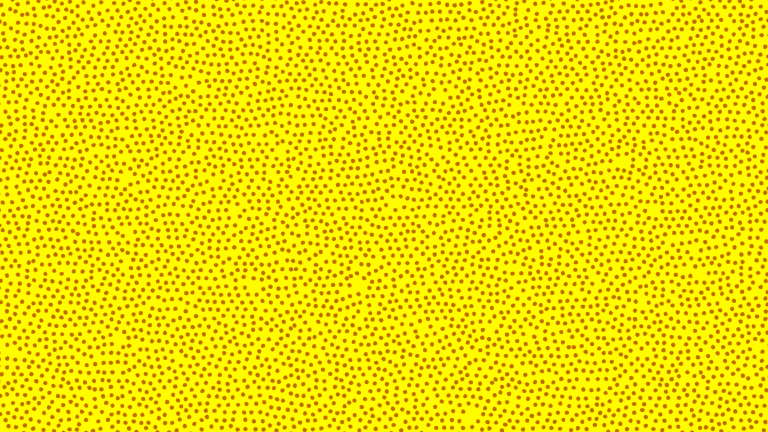
This pattern is drawn by a WebGL 1 fragment shader. Its source:

```glsl
precision highp float;
// Evenly scattered, slightly ragged ochre dots on bright yellow.

uniform vec2 u_resolution;

#define DENSITY 48.5      // dot spacings per canvas height
#define RADIUS 0.234      // dot radius, in spacings
#define RADIUS_VARY 0.03  // relative spread of the radii
#define JITTER 0.70       // random shift of each dot
#define MIN_GAP 1.04      // dots closer than this push apart
#define PUSH 0.38         // strength of that push
#define WARP 0.5          // bending of the dot rows
#define RAGGED 0.06       // unevenness of the outlines
#define MISSING 0.002     // share of dots left out
#define SOFTNESS 0.85     // half width of the smoothed edge, in pixels
#define GROUND vec3(1.0, 0.988, 0.0)
#define OCHRE vec3(0.75, 0.425, 0.0)

const float ROW_HEIGHT = 0.8660254;

vec2 hash2(vec2 p) {
  vec3 h = fract(p.xyx * vec3(0.1031, 0.1030, 0.0973));
  h += dot(h, h.yzx + 33.33);
  return fract((h.xx + h.yz) * h.zy);
}

float gradientAt(vec2 corner, vec2 offset) {
  float angle = 6.2831853 * hash2(corner).x;
  return dot(vec2(cos(angle), sin(angle)), offset);
}

float gradientNoise(vec2 p) {
  vec2 i = floor(p), f = fract(p);
  vec2 u = f * f * f * (f * (f * 6.0 - 15.0) + 10.0);
  vec2 e = vec2(0.0, 1.0);
  float low = mix(gradientAt(i, f), gradientAt(i + e.yx, f - e.yx), u.x);
  float high = mix(gradientAt(i + e.xy, f - e.xy), gradientAt(i + e.yy, f - e.yy), u.x);
  return mix(low, high, u.y);
}

// Bends the rows by a flow without divergence, which keeps the density even.
vec2 bend(vec2 p) {
  vec2 e = vec2(0.05, 0.0), slow = p * 0.08;
  float dx = gradientNoise(slow + e.xy) - gradientNoise(slow - e.xy);
  float dy = gradientNoise(slow + e.yx) - gradientNoise(slow - e.yx);
  return p + WARP * vec2(dy, -dx) / (2.0 * e.x);
}

// Every other row of the triangular lattice is shifted by half a spacing.
float rowShift(float row) {
  return 0.5 * mod(row, 2.0);
}

vec2 jitteredPoint(vec2 cell) {
  vec2 lattice = vec2(cell.x + rowShift(cell.y), cell.y * ROW_HEIGHT);
  return lattice + JITTER * (hash2(cell) - 0.5);
}

// One relaxation step: crowded neighbours repel each other.
vec2 dotCentre(vec2 cell) {
  vec2 point = jitteredPoint(cell);
  vec2 shift = vec2(0.0);
  for (int j = -1; j <= 1; j++) {
    for (int i = -1; i <= 1; i++) {
      vec2 away = point - jitteredPoint(cell + vec2(float(i), float(j)));
      float gap = length(away);
      shift += away / max(gap, 0.001) * max(MIN_GAP - gap, 0.0);
    }
  }
  return point + PUSH * shift;
}

// Signed distance to the closest dot; unbend keeps the dots round.
float dotDistance(vec2 p, mat2 unbend) {
  float nearest = 1.0;
  float middleRow = floor(p.y / ROW_HEIGHT + 0.5);
  for (int j = -1; j <= 1; j++) {
    float row = middleRow + float(j);
    float column = floor(p.x - rowShift(row) + 0.5);
    for (int i = -1; i <= 1; i++) {
      vec2 cell = vec2(column + float(i), row);
      vec2 traits = hash2(cell + 71.0);
      float radius = RADIUS * (1.0 + RADIUS_VARY * (2.0 * traits.y - 1.0));
      float d = length(unbend * (p - dotCentre(cell))) - radius;
      nearest = min(nearest, traits.x < MISSING ? 1.0 : d);
    }
  }
  return nearest;
}

void main() {
  vec2 p = gl_FragCoord.xy / u_resolution.y * DENSITY;

  // Local stretch of the bent plane, and its inverse.
  vec2 bent = bend(p), h = vec2(0.25, 0.0);
  vec2 sx = (bend(p + h.xy) - bent) / h.x;
  vec2 sy = (bend(p + h.yx) - bent) / h.x;
  mat2 unbend = mat2(sy.y, -sx.y, -sy.x, sx.x) / (sx.x * sy.y - sx.y * sy.x);

  float d = dotDistance(bent, unbend) + RAGGED * gradientNoise(p * 3.0);
  float edge = SOFTNESS * DENSITY / u_resolution.y;
  float ink = 1.0 - smoothstep(-edge, edge, d);
  gl_FragColor = vec4(mix(GROUND, OCHRE, ink), 1.0);
}
```
